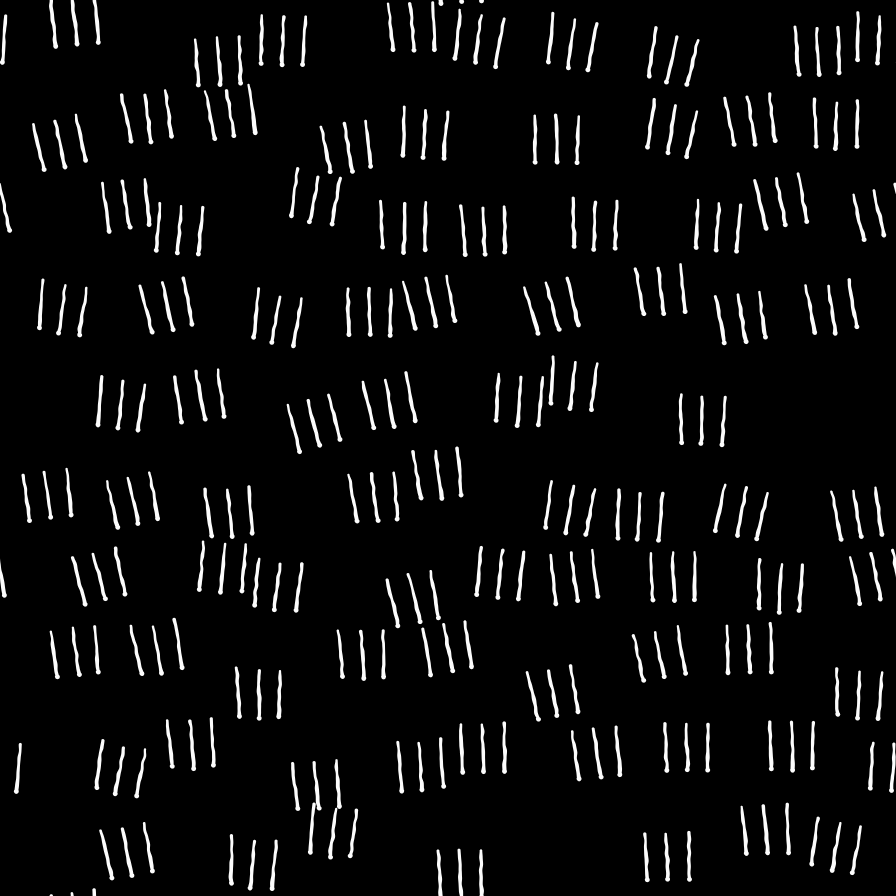
Reproduce this pattern procedurally as a Shadertoy shader.

```glsl
// Scattered trios of hand-inked white tally strokes on black.
// A staggered, jittered grid places the trios; each one is tilted at random,
// and every stroke is a capsule with noisy edges and an ink blob at its foot.

const vec2 GRID = vec2(9.0, 10.0);   // trios across and up the canvas
const float HALF_LENGTH = 0.0265;

vec2 hash22(vec2 p) {
    vec3 q = fract(p.xyx * vec3(0.1031, 0.1030, 0.0973));
    q += dot(q, q.yzx + 33.33);
    return fract((q.xx + q.yz) * q.zy);
}

// Two independent smooth noises along a line, each in -1..1
vec2 lineNoise(float x, float seed) {
    float i = floor(x);
    vec2 a = hash22(vec2(i, seed));
    vec2 b = hash22(vec2(i + 1.0, seed));
    return mix(a, b, smoothstep(0.0, 1.0, x - i)) * 2.0 - 1.0;
}

// Signed distance to one upright stroke centred on the origin
float inkStroke(vec2 p, float halfLength, float seed) {
    float y = clamp(p.y, -halfLength, halfLength);
    float along = 0.5 + 0.5 * y / halfLength;
    vec2 wobble = lineNoise(along * 7.0, seed);
    float bend = 0.0007 * wobble.x;
    float radius = mix(0.0021, 0.0016, along) + 0.0004 * wobble.y;
    float line = length(p - vec2(bend, y)) - radius;

    // Ink gathers where the pen stops
    float blob = length(p - vec2(bend, 0.0006 - halfLength)) - 0.0027;
    return min(line, blob);
}

// Signed distance to three strokes side by side
float strokeTrio(vec2 p, float seed) {
    float d = 1.0;
    for (int k = -1; k <= 1; k++) {
        float side = float(k);
        vec2 vary = hash22(vec2(seed, side + 5.0)) - 0.5;
        vec2 q = p - vec2(side * 0.0238 + vary.x * 0.0015,
                          abs(side) * 0.0012 + vary.y * 0.003);
        q.x += q.y * (0.025 - 0.025 * side + 0.05 * vary.y);
        d = min(d, inkStroke(q, HALF_LENGTH + 0.002 * vary.x, seed + side * 3.7));
    }
    return d;
}

void mainImage(out vec4 fragColor, in vec2 fragCoord) {
    vec2 uv = fragCoord / iResolution.y;
    float d = 1.0;

    for (int j = -1; j <= 1; j++) {
        // Odd rows slide by half a cell
        float row = floor(uv.y * GRID.y) + float(j);
        float stagger = 0.5 * mod(row, 2.0);
        float column = floor(uv.x * GRID.x - stagger);

        for (int i = -1; i <= 1; i++) {
            vec2 cell = vec2(column + float(i), row);
            vec2 id = mod(cell, GRID) + 11.0;   // repeats at canvas edges
            vec2 traits = hash22(id + 47.0);
            if (traits.y < 0.05) continue;      // a few cells stay empty

            vec2 jitter = (hash22(id) - 0.5) * 0.56;
            vec2 centre = (cell + vec2(stagger, 0.0) + 0.5 + jitter) / GRID;
            float tilt = (traits.x - 0.5) * 0.46;
            float c = cos(tilt), s = sin(tilt);
            vec2 local = mat2(c, -s, s, c) * (uv - centre);
            d = min(d, strokeTrio(local, id.x * 13.0 + id.y * 31.0));
        }
    }

    // One-pixel edge smoothing
    float ink = clamp(0.5 - d * iResolution.y, 0.0, 1.0);
    fragColor = vec4(vec3(ink * 0.99), 1.0);
}
```
